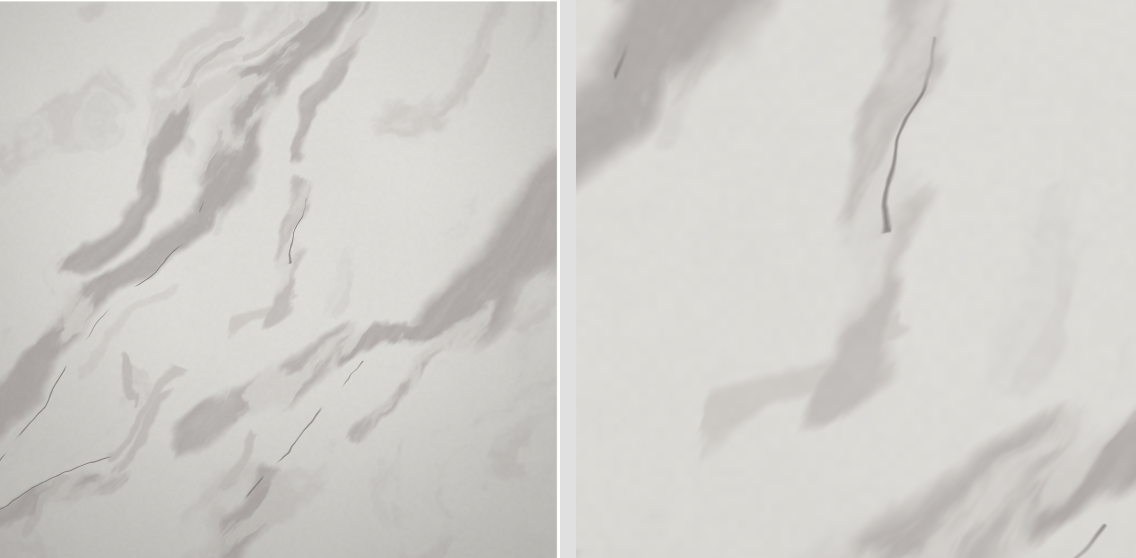
Left, the full canvas; right, a detail of the centre.
Reproduce this texture procedurally as a Shadertoy shader.

```glsl
#define GRAIN_DIR vec2(0.62, 0.785)
#define LIGHT_CENTER vec2(0.50, 0.66)
#define STONE vec3(0.866, 0.860, 0.842)
#define VEIN vec3(0.695, 0.675, 0.665)
#define THREAD vec3(0.43, 0.41, 0.40)
#define FALLOFF 0.15
#define WARP 0.11
#define STREAK 0.07
#define WISPS 16

float hash(vec2 p) {
    vec3 q = fract(vec3(p.xyx) * 0.1031);
    q += dot(q, q.yzx + 33.33);
    return fract((q.x + q.y) * q.z);
}

float noise(vec2 p) {
    vec2 i = floor(p), f = fract(p);
    f = f * f * (3.0 - 2.0 * f);
    vec2 e = vec2(0.0, 1.0);
    return mix(mix(hash(i), hash(i + e.yx), f.x),
               mix(hash(i + e.xy), hash(i + e.yy), f.x), f.y);
}

float fbm(vec2 p) {
    float sum = 0.0, amp = 0.516;
    for (int i = 0; i < 5; i++) {
        sum += amp * noise(p);
        p = mat2(0.8, 0.6, -0.6, 0.8) * p * 2.03 + 17.3;
        amp *= 0.5;
    }
    return sum;
}

// Coordinates along and across the grain
vec2 toGrain(vec2 p) {
    return vec2(dot(p, GRAIN_DIR), dot(p, vec2(-GRAIN_DIR.y, GRAIN_DIR.x)));
}

float segment(vec2 p, vec2 a, vec2 b) {
    vec2 ab = b - a;
    return length(p - a - ab * clamp(dot(p - a, ab) / dot(ab, ab), 0.0, 1.0));
}

// Soft band whose width swells and thins along its length
float band(vec2 p, vec2 a, vec2 b, float width) {
    float w = width * (0.6 + 0.8 * noise(p * 9.0 + a * 31.0));
    return 1.0 - smoothstep(w * 0.55, w * 1.2 + 0.003, segment(p, a, b));
}

// Broken hairline crack
float thread(vec2 p, vec2 a, vec2 b) {
    float w = max(0.0022, 1.2 / iResolution.y);
    float gate = smoothstep(0.36, 0.62, noise(p * 26.0 + a * 40.0));
    return gate * (1.0 - smoothstep(0.0, w, segment(p, a, b)));
}

float mainVeins(vec2 p) {
    // Upper left vein with its branches
    float m = band(p, vec2(-0.05, 0.23), vec2(0.15, 0.43), 0.040);
    m = max(m, band(p, vec2(0.15, 0.43), vec2(0.40, 0.69), 0.030));
    m = max(m, band(p, vec2(0.40, 0.69), vec2(0.60, 1.05), 0.040));
    m = max(m, band(p, vec2(0.15, 0.52), vec2(0.31, 0.77), 0.024));
    m = max(m, band(p, vec2(0.28, 0.73), vec2(0.45, 0.86), 0.024));
    m = max(m, 0.8 * band(p, vec2(0.55, 0.74), vec2(0.65, 1.03), 0.014));
    // Lower right vein
    m = max(m, band(p, vec2(0.83, 0.43), vec2(1.04, 0.65), 0.062));
    m = max(m, band(p, vec2(0.62, 0.38), vec2(0.85, 0.41), 0.032));
    m = max(m, 0.85 * band(p, vec2(0.35, 0.23), vec2(0.62, 0.39), 0.036));
    m = max(m, 0.7 * band(p, vec2(0.66, 0.23), vec2(0.83, 0.37), 0.014));
    m = max(m, band(p, vec2(0.40, -0.04), vec2(0.49, 0.14), 0.036));
    // Bridge and corner
    m = max(m, 0.6 * band(p, vec2(0.51, 0.46), vec2(0.53, 0.68), 0.016));
    return max(m, 0.9 * band(p, vec2(-0.04, 0.06), vec2(0.19, 0.15), 0.022));
}

// Faint short strokes scattered along the grain
float wisps(vec2 p) {
    float m = 0.0;
    for (int i = 0; i < WISPS; i++) {
        float k = float(i) + 1.0;
        vec2 c = vec2(hash(vec2(k, 3.7)), fract(k * 0.618));
        vec2 arm = GRAIN_DIR * mix(0.03, 0.11, hash(vec2(k, 8.1)));
        arm.x += 0.05 * (hash(vec2(k, 5.3)) - 0.5);
        float strength = mix(0.15, 0.55, hash(vec2(k, 1.9)));
        m = max(m, strength * band(p, c - arm, c + arm, 0.008));
    }
    return m;
}

void mainImage(out vec4 fragColor, in vec2 fragCoord) {
    vec2 uv = fragCoord / iResolution.xy;
    vec2 grain = toGrain(uv);

    // Bend the slab, then smear it along the grain
    vec2 bend = vec2(fbm(uv * 5.0), fbm(uv * 5.0 + 41.0)) - 0.5;
    float smear = fbm(grain * vec2(9.0, 34.0) + 5.0) - 0.5;
    vec2 p = uv + WARP * bend + STREAK * smear * GRAIN_DIR;

    // Pale islands and streaks inside the veins
    float island = smoothstep(0.54, 0.68, fbm(toGrain(p) * vec2(7.0, 19.0) + 2.0));
    float streak = fbm(grain * vec2(11.0, 65.0) + bend * 4.0);
    float vein = mainVeins(p) * (1.0 - 0.75 * island) * (0.72 + 0.5 * streak);
    float halo = fbm(grain * vec2(5.0, 13.0) + bend * 3.0 + 12.0);
    vein = max(vein, wisps(p));
    vein = max(vein, 0.3 * smoothstep(0.56, 0.78, halo));

    // Hairline cracks follow the bend more loosely
    vec2 t = uv + 0.6 * WARP * bend + 0.012 * smear;
    float crack = thread(t, vec2(0.00, 0.18), vec2(0.34, 0.60));
    crack = max(crack, thread(t, vec2(0.35, 0.64), vec2(0.39, 0.69)));
    crack = max(crack, thread(t, vec2(0.42, 0.09), vec2(0.66, 0.35)));
    crack = max(crack, thread(t, vec2(0.00, 0.09), vec2(0.18, 0.19)));
    crack = max(crack, thread(t, vec2(0.52, 0.54), vec2(0.54, 0.65)));

    // Stone, veins and uneven light
    float shade = FALLOFF * smoothstep(0.2, 0.9, length(uv - LIGHT_CENTER));
    vec3 stone = STONE - shade + 0.02 * (fbm(uv * 7.0 + 3.0) - 0.5);
    vec3 veinColor = VEIN - 0.4 * shade + vec3(0.012, 0.0, 0.0) * bend.x;
    vec3 color = mix(stone, veinColor, clamp(vein, 0.0, 1.0));
    color = mix(color, THREAD, 0.65 * crack);
    color += 0.012 * (noise(uv * 190.0) - 0.5);

    // White margin at the right and top
    vec2 rim = smoothstep(vec2(0.993, 0.996), vec2(0.996, 0.999), uv);
    color = mix(color, vec3(1.0, 1.0, 0.99), max(rim.x, rim.y));
    fragColor = vec4(color, 1.0);
}
```
